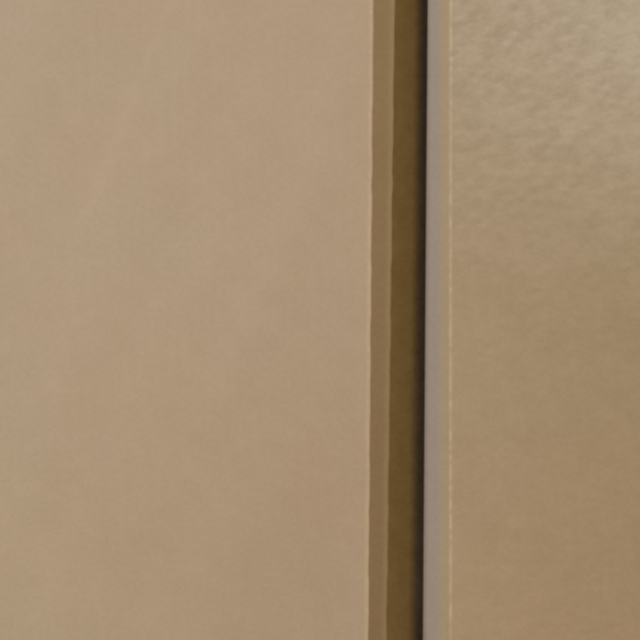
A Shadertoy shader for this texture:

```glsl
// Two satin beige panels separated by a narrow, slightly leaning dark groove.
// Each seam is a straight line in x that drifts with height; tone layers are
// blended across the seams, then value noise adds mottling, streaks and grain.

#define PANEL_EDGE vec2(0.5755, 0.5835)   // seam x at bottom, top
#define BEVEL_EDGE vec2(0.6040, 0.6170)
#define GROOVE_EDGE vec2(0.6595, 0.6670)
#define RIDGE_X 0.7040
#define SOFTNESS 0.0022
#define MOTTLE 0.016
#define GRAIN 0.014
#define ROUGHNESS 0.060

float hash(vec2 p) {
    return fract(sin(dot(p, vec2(127.1, 311.7))) * 43758.5453);
}

float noise(vec2 p) {
    vec2 cell = floor(p), f = fract(p);
    f = f * f * (3.0 - 2.0 * f);
    float low = mix(hash(cell), hash(cell + vec2(1, 0)), f.x);
    float high = mix(hash(cell + vec2(0, 1)), hash(cell + vec2(1, 1)), f.x);
    return mix(low, high, f.y);
}

float fbm(vec2 p) {
    float sum = 0.0, weight = 0.5;
    for (int i = 0; i < 4; i++) {
        sum += weight * (noise(p) - 0.5);
        p = mat2(1.6, 1.2, -1.2, 1.6) * p + 7.3;
        weight *= 0.5;
    }
    return sum;
}

float seam(vec2 ends, float y) {
    return mix(ends.x, ends.y, y);
}

float softStep(float edge, float x) {
    return smoothstep(edge - SOFTNESS, edge + SOFTNESS, x);
}

float bump(float x, float width) {
    return exp(-x * x / (width * width));
}

// Broad smooth panel with faint leaning streaks
vec3 leftPanel(vec2 uv) {
    vec3 top = mix(vec3(0.690, 0.605, 0.505), vec3(0.680, 0.585, 0.480), uv.x / 0.58);
    vec3 bottom = mix(vec3(0.680, 0.590, 0.480), vec3(0.650, 0.555, 0.445), uv.x / 0.58);
    vec3 color = mix(bottom, top, smoothstep(0.0, 0.85, uv.y));
    float lean = uv.x - 0.40 * (uv.y - 0.5);
    float streak = noise(vec2(lean * 16.0, uv.y * 1.7)) - 0.5;
    color += vec3(0.012, 0.013, 0.014) * streak;
    color += 0.008 * bump(lean - 0.07, 0.012) * smoothstep(0.5, 0.75, uv.y);
    color += vec3(1.0, -0.3, -0.2) * 0.012 * fbm(uv * 8.0);
    return color;
}

// Rough panel, paler and coarser toward the top
vec3 rightPanel(vec2 uv) {
    float across = clamp((uv.x - RIDGE_X) / (1.0 - RIDGE_X), 0.0, 1.0);
    vec3 low = mix(vec3(0.635, 0.535, 0.415), vec3(0.610, 0.510, 0.385), across);
    vec3 mid = mix(vec3(0.635, 0.540, 0.425), vec3(0.610, 0.520, 0.400), across);
    vec3 high = mix(vec3(0.655, 0.580, 0.475), vec3(0.690, 0.620, 0.520), across);
    vec3 color = mix(low, mid, smoothstep(0.0, 0.5, uv.y));
    color = mix(color, high, smoothstep(0.45, 1.0, uv.y));
    vec2 slant = vec2(uv.x + 0.4 * uv.y, uv.y - 0.3 * uv.x);
    float relief = fbm(slant * vec2(55.0, 95.0));
    color += relief * ROUGHNESS * mix(0.35, 1.5, smoothstep(0.35, 1.0, uv.y));
    return color;
}

void mainImage(out vec4 fragColor, in vec2 fragCoord) {
    vec2 uv = fragCoord / iResolution.xy;
    float wobble = 0.0012 * (noise(vec2(2.0, uv.y * 45.0)) - 0.5);
    float panelX = seam(PANEL_EDGE, uv.y) + wobble;
    float bevelX = seam(BEVEL_EDGE, uv.y) - wobble;
    float grooveX = seam(GROOVE_EDGE, uv.y);

    // Left panel with a thin lit rim
    vec3 color = leftPanel(uv);
    color += vec3(0.035, 0.025, 0.010) * bump(uv.x - panelX + 0.004, 0.003)
           * (0.6 + 0.8 * noise(vec2(5.0, uv.y * 110.0)));

    // Bevel
    vec3 bevel = mix(vec3(0.500, 0.400, 0.275), vec3(0.540, 0.440, 0.310), uv.y);
    bevel += 0.025 * bump(uv.x - bevelX + 0.004, 0.004);
    color = mix(color, bevel, softStep(panelX, uv.x));

    // Groove, falling to a near-black crease at its right side
    float depth = clamp((uv.x - bevelX) / (grooveX - bevelX), 0.0, 1.0);
    vec3 groove = mix(vec3(0.410, 0.315, 0.175), vec3(0.340, 0.260, 0.140), depth);
    groove = mix(groove, vec3(0.180, 0.140, 0.105), smoothstep(0.55, 0.98, depth));
    groove += 0.035 * fbm(uv * vec2(75.0, 60.0));
    color = mix(color, groove, softStep(bevelX, uv.x));

    // Cool grey lip turning into warm beige
    float lipT = clamp((uv.x - grooveX) / (RIDGE_X - grooveX), 0.0, 1.0);
    vec3 lip = mix(vec3(0.590, 0.530, 0.475), vec3(0.630, 0.545, 0.435),
                   smoothstep(0.35, 0.75, lipT));
    lip += 0.02 * (uv.y - 0.5) - 0.10 * bump(lipT, 0.12);
    color = mix(color, lip, softStep(grooveX + 0.001, uv.x));

    // Right panel and its bright ridge
    color = mix(color, rightPanel(uv), softStep(RIDGE_X, uv.x));
    float glint = 0.5 + noise(vec2(9.0, uv.y * 130.0));
    color += vec3(0.055, 0.050, 0.038) * glint * bump(uv.x - RIDGE_X, 0.0028);

    // Shared mottling and fine grain
    color += MOTTLE * fbm(uv * 26.0) + GRAIN * (noise(uv * 210.0) - 0.5);
    fragColor = vec4(clamp(color, 0.0, 1.0), 1.0);
}
```
